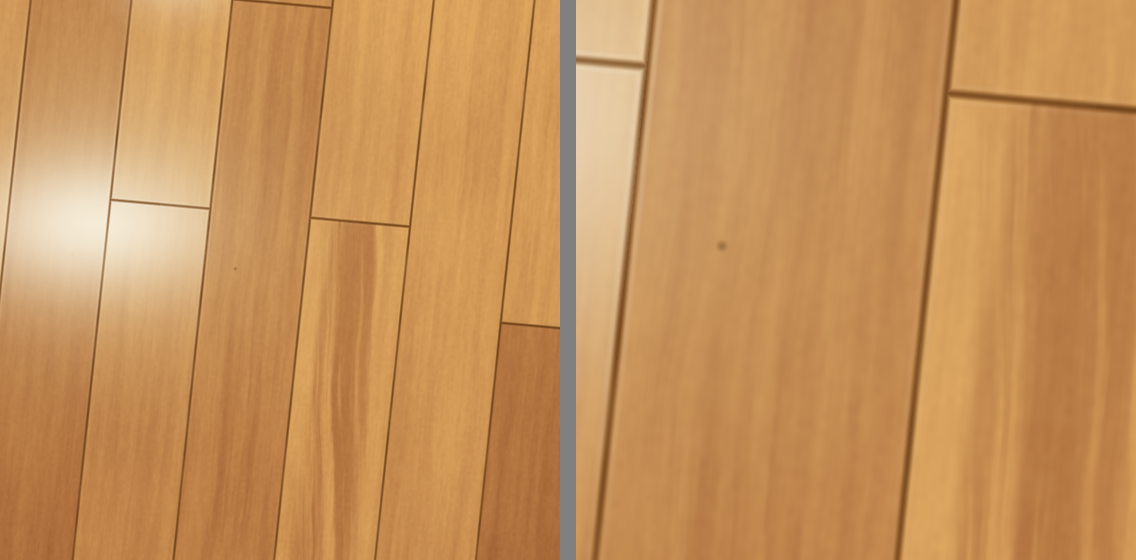
Left, the full canvas; right, a detail of the centre.
Give the GLSL for this texture, as a three.js fragment shader.

```glsl
// Leaning hardwood floor boards with staggered end joints and a soft window glare.
// A sheared grid gives board number and position; each board gets its own tone,
// stretched-noise grain and streaks, then seams and light are laid on top.
varying vec2 vUv;

const float BOARD_WIDTH = 0.18;
const float LEAN = 0.105;
const float FIRST_SEAM = 0.0547;

const vec3 DARK_WOOD = vec3(0.64, 0.39, 0.21);
const vec3 LIGHT_WOOD = vec3(0.85, 0.63, 0.36);
const vec3 SEAM_BROWN = vec3(0.43, 0.25, 0.09);
const vec3 HAZE_CREAM = vec3(0.88, 0.75, 0.54);
const vec3 GLARE_WHITE = vec3(0.97, 0.94, 0.87);

float hash(vec2 p) {
  vec3 q = fract(p.xyx * 0.1031);
  q += dot(q, q.yzx + 33.33);
  return fract((q.x + q.y) * q.z);
}

float noise(vec2 p) {
  vec2 i = floor(p), f = fract(p);
  f = f * f * (3.0 - 2.0 * f);
  return mix(mix(hash(i), hash(i + vec2(1.0, 0.0)), f.x),
             mix(hash(i + vec2(0.0, 1.0)), hash(i + vec2(1.0, 1.0)), f.x), f.y);
}

float fbm(vec2 p) {
  float sum = 0.0, gain = 0.5;
  for (int i = 0; i < 4; i++) {
    sum += gain * noise(p);
    p = p * 2.03 + 7.1;
    gain *= 0.5;
  }
  return sum / 0.9375;
}

float glow(vec2 p, vec2 center, vec2 size) {
  vec2 d = (p - center) / size;
  return exp(-dot(d, d));
}

// Soft stroke that fades out at twice its half width
float line(float dist, float halfWidth) {
  return 1.0 - smoothstep(0.0, halfWidth * 2.0, dist);
}

// Height of the end joint in a board; odd boards break mid-canvas
float jointHeight(float id, float odd) {
  float oddJoint = 0.661 - 0.157 * step(4.5, id) + step(id, -0.5);
  float evenJoint = 1.039 + 0.03 * abs(id - 2.0);
  return mix(evenJoint, oddJoint, odd);
}

// Lightness of a board, from 0 dark to 1 light
float boardTone(float id, float odd, float lower) {
  float tone = mix(0.46 + 0.07 * id, 0.95, max(odd, step(3.5, id)));
  return tone - lower * odd * (0.2 + 0.32 * step(4.5, id));
}

// Broad dark figure that fans out down the board
float figure(vec2 q, float fan, float seed) {
  float warp = fbm(vec2(q.x * 2.0, q.y * 4.0) + seed);
  float across = q.x * 9.0 + fan * q.y * 5.0 + warp * 1.3;
  float bands = fbm(vec2(across, q.y * 1.8) + seed * 1.7);
  return smoothstep(0.38, 0.74, bands);
}

// Fine streaks and short pores along the board
float grain(vec2 q, float seed) {
  float streaks = fbm(vec2(q.x * 17.0, q.y * 4.0) + seed) - 0.5;
  float pores = noise(vec2(q.x * 45.0, q.y * 40.0) + seed) - 0.5;
  float mottle = noise(q * vec2(36.0, 170.0) + seed) - 0.5;
  return 0.30 * streaks + 0.10 * pores + 0.09 * mottle;
}

void main() {
  vec2 p = vUv;

  // Board grid
  float u = (p.x - FIRST_SEAM + LEAN * (1.0 - p.y)) / BOARD_WIDTH;
  float v = p.y + 0.09 * p.x;
  float id = floor(u);
  float odd = mod(id, 2.0);
  vec2 q = vec2(u - id, v);
  float joint = jointHeight(id, odd);
  float lower = step(v, joint);
  float seed = id * 17.3 + lower * 5.7 + 40.0;

  // Wood tone, figure and grain
  float fanned = lower * (1.0 - step(0.5, abs(id - 3.0)));
  float streaked = 0.13 + 0.13 * (1.0 - step(0.5, abs(id - 2.0))) + 0.5 * fanned;
  float middle = smoothstep(0.0, 0.3, q.x) * (1.0 - smoothstep(0.6, 0.95, q.x));
  float dark = figure(q, fanned, seed) * mix(1.0, middle, fanned);
  float tone = boardTone(id, odd, lower) - 0.27 * (1.0 - p.y);
  tone += streaked * (0.35 - dark) + 0.1 * fanned + grain(q, seed);
  tone += 0.25 * (fbm(p * 4.0) - 0.5);
  vec3 color = mix(DARK_WOOD, LIGHT_WOOD, clamp(tone, -0.15, 1.1));

  // One small knot on each even board
  vec2 toKnot = vec2((q.x - 0.68 + 0.185 * id) * BOARD_WIDTH, v - 0.558);
  color = mix(color, SEAM_BROWN, 0.7 * (1.0 - odd) * line(length(toKnot), 0.0024));

  // Reflected window light, weaker on the boards to the right
  float sheen = mix(1.0, 0.25, step(1.5, id));
  float haze = glow(p, vec2(0.20, 0.65), vec2(0.34, 0.29));
  float glare = glow(p, vec2(0.17, 0.60), vec2(0.23, 0.125));
  glare += 0.5 * glow(p, vec2(0.32, 1.03), vec2(0.10, 0.06));
  glare *= 1.0 - 0.2 * odd * (1.0 - lower);
  color = mix(color, HAZE_CREAM, 0.55 * haze * mix(0.6, 1.0, sheen));
  color = mix(color, GLARE_WHITE, min(0.93 * glare * sheen, 1.0));

  // Seams, thin and uneven, with a faint pale bevel
  float side = min(q.x, 1.0 - q.x) * BOARD_WIDTH;
  float end = abs(v - joint);
  float bevel = line(abs(min(side, end) - 0.0045), 0.0014);
  color = mix(color, GLARE_WHITE, 0.2 * haze * bevel);
  float wear = 0.68 + 0.27 * noise(vec2(floor(u + 0.5) * 9.0, v * 22.0));
  float seam = max(line(side, 0.0019), line(end, 0.0021));
  vec3 seamColor = mix(SEAM_BROWN, HAZE_CREAM, 0.3 * glare * sheen);
  color = mix(color, seamColor, seam * wear);

  gl_FragColor = vec4(color, 1.0);
}
```
